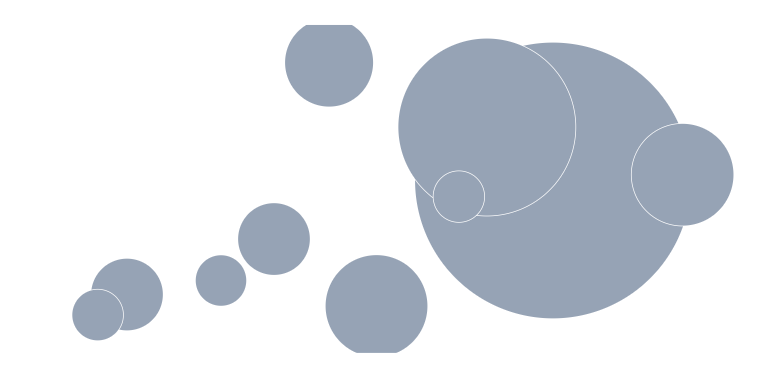
Write a Shadertoy shader that draws this background.

```glsl
// Flat slate-blue discs with white hairline rims, scattered over a white ground.

const int COUNT = 10;

// Centre x, centre y and radius in canvas heights, from back to front
const vec3 DISCS[COUNT] = vec3[COUNT](
    vec3(1.4400, 0.5300, 0.3600),
    vec3(1.2680, 0.6690, 0.2315),
    vec3(1.1950, 0.4880, 0.0670),
    vec3(1.7775, 0.5450, 0.1335),
    vec3(0.8570, 0.8370, 0.1155),
    vec3(0.7135, 0.3775, 0.0943),
    vec3(0.5755, 0.2695, 0.0667),
    vec3(0.3307, 0.2330, 0.0943),
    vec3(0.2544, 0.1797, 0.0670),
    vec3(0.9805, 0.2030, 0.1335)
);

// Smooth coverage of a shape from its signed distance
float coverage(float dist, float pixel) {
    return clamp(0.5 - dist / pixel, 0.0, 1.0);
}

void mainImage(out vec4 fragColor, in vec2 fragCoord) {
    float pixel = 1.0 / iResolution.y;
    vec2 pos = (fragCoord - 0.5 * iResolution.xy) * pixel + vec2(1.0, 0.5);

    vec3 white = vec3(1.0);
    vec3 slate = vec3(0.59, 0.64, 0.71);
    vec3 color = white;

    // Each disc lays down its white rim, then its fill
    for (int i = 0; i < COUNT; i++) {
        float dist = length(pos - DISCS[i].xy) - DISCS[i].z;
        color = mix(color, white, coverage(dist - 0.0009, pixel));
        color = mix(color, slate, coverage(dist + 0.0009, pixel));
    }

    // Horizontal band that trims the highest and lowest discs
    float band = coverage(abs(pos.y - 0.508) - 0.427, pixel);
    fragColor = vec4(mix(white, color, band), 1.0);
}
```
